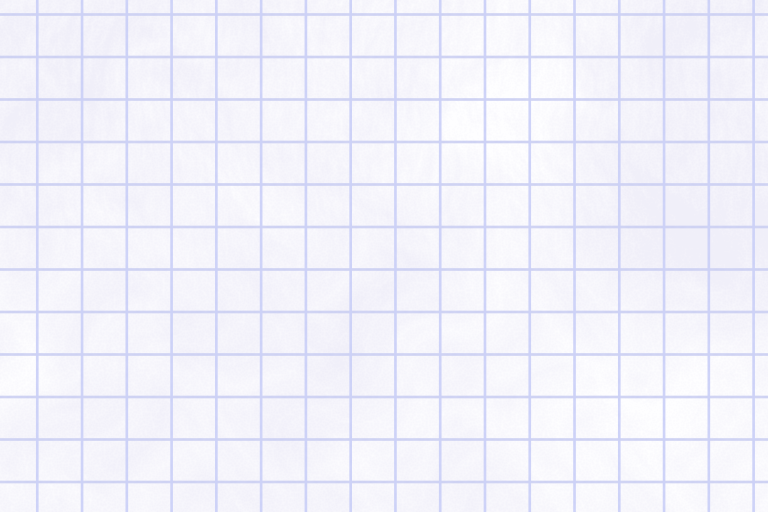
Reproduce this pattern procedurally as a WebGL 2 fragment shader.

```glsl
#version 300 es
precision highp float;
uniform vec2 u_resolution;
out vec4 fragColor;

const float SHEET_WIDTH = 1.5;                       // sheet height is 1
const vec2 REPEATS = vec2(17.154, 12.047);
const vec2 FIRST_LINE = vec2(0.0728, 0.0586);
const float LINE_WIDTH = 0.0052;
const vec3 PAPER_WHITE = vec3(0.996, 0.996, 1.0);
const vec3 PAPER_SHADE = vec3(0.942, 0.937, 0.976);
const vec3 LINE_VERTICAL = vec3(0.800, 0.820, 0.970);
const vec3 LINE_HORIZONTAL = vec3(0.805, 0.820, 0.950);
const float CLOUD_CONTRAST = 0.75;
const float GRAIN_SCALE = 210.0;
const float GRAIN_STRENGTH = 0.34;
const float SCUFF_STRENGTH = 0.28;
const float LINE_WEAR = 0.10;

// Broad tonal areas: centre and radius, with a signed lightness
const int AREA_COUNT = 8;
const vec4 AREAS[AREA_COUNT] = vec4[](
    vec4(1.00, 0.78, 0.15, 0.30), vec4(1.28, 0.20, 0.34, 0.19),
    vec4(1.36, 0.55, 0.24, 0.15), vec4(1.33, 0.92, 0.16, 0.16),
    vec4(0.12, 0.85, 0.22, 0.20), vec4(0.66, 0.36, 0.22, 0.14),
    vec4(0.45, 0.60, 0.18, 0.07), vec4(0.04, 0.28, 0.10, 0.10));
const float AREA_LIGHT[AREA_COUNT] = float[](
    0.48, 0.50, -0.50, -0.28, -0.25, -0.22, 0.20, 0.28);

vec2 hash2(vec2 cell) {
    vec3 h = fract(cell.xyx * vec3(0.1031, 0.1030, 0.0973));
    h += dot(h, h.yzx + 33.33);
    return fract((h.xx + h.yz) * h.zy);
}

// Distance to the nearest scattered point
float cellular(vec2 p) {
    vec2 cell = floor(p);
    vec2 local = p - cell;
    float nearest = 2.0;
    for (int y = -1; y <= 1; y++) {
        for (int x = -1; x <= 1; x++) {
            vec2 offset = vec2(x, y);
            vec2 delta = offset + hash2(cell + offset) - local;
            nearest = min(nearest, dot(delta, delta));
        }
    }
    return sqrt(nearest);
}

// Layered cellular noise, centred on zero
float cloud(vec2 p) {
    float sum = 0.0;
    float weight = 0.5;
    for (int i = 0; i < 5; i++) {
        sum += weight * (cellular(p) - 0.48);
        p = mat2(1.6, 1.2, -1.2, 1.6) * p + 7.3;
        weight *= 0.62;
    }
    return sum;
}

vec2 sineWarp(vec2 p) {
    return 0.5 * sin(p.yx * 9.0 + vec2(0.7, 2.1))
         + 0.25 * sin(p.yx * 23.0 + p * 11.0 + vec2(4.0, 1.3));
}

float broadTone(vec2 p) {
    float tone = 0.0;
    for (int i = 0; i < AREA_COUNT; i++) {
        vec2 d = (p - AREAS[i].xy) / AREAS[i].zw;
        tone += AREA_LIGHT[i] * exp(-dot(d, d));
    }
    return tone;
}

vec3 paperColor(vec2 p) {
    vec2 warp = sineWarp(p);
    float tone = 0.47 + broadTone(p + 0.05 * warp);
    tone += CLOUD_CONTRAST * cloud(p * 6.0 + warp);

    // Vertical scuffs, strongest towards the top
    float streak = 0.45 - cellular(p * vec2(75.0, 19.0) + 2.0 * warp);
    tone += SCUFF_STRENGTH * streak * smoothstep(0.2, 0.8, p.y);

    // Fine paper tooth
    tone += GRAIN_STRENGTH * (cellular(p * GRAIN_SCALE) - 0.48);
    return mix(PAPER_SHADE, PAPER_WHITE, clamp(tone, 0.0, 1.0));
}

void main() {
    vec2 sheet = vec2(SHEET_WIDTH, 1.0);
    vec2 p = gl_FragCoord.xy / u_resolution * sheet;
    vec2 pixel = sheet / u_resolution;
    vec3 color = paperColor(p);

    // Ruled grid
    vec2 spacing = sheet / REPEATS;
    vec2 toLine = abs(fract((p - FIRST_LINE) / spacing + 0.5) - 0.5) * spacing;
    vec2 ink = clamp((0.5 * LINE_WIDTH - toLine) / pixel + 0.5, 0.0, 1.0);
    ink *= 1.0 - LINE_WEAR * cellular(p * 90.0);
    color = mix(color, LINE_HORIZONTAL, ink.y);
    color = mix(color, LINE_VERTICAL, ink.x);
    fragColor = vec4(color, 1.0);
}
```
